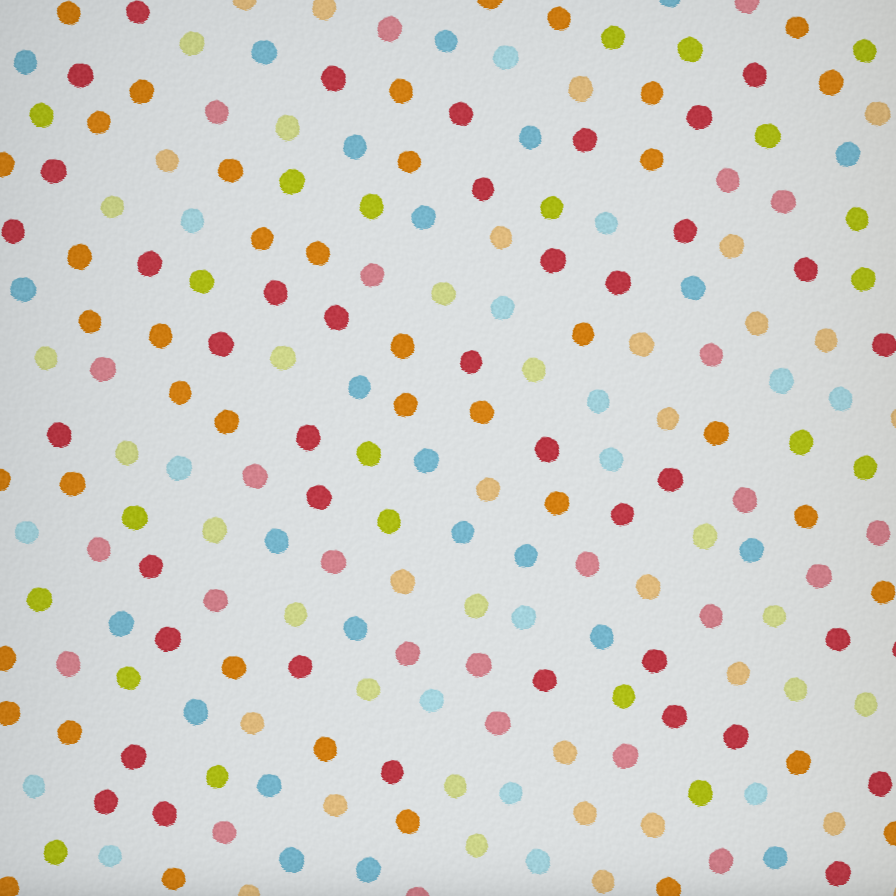
A Shadertoy shader for this pattern:

```glsl
// Hand-painted confetti dots in eight colours on softly lit, embossed paper.
// Dots sit on a jittered, tilted triangular lattice with rough brushed rims;
// the paper relief is a slope taken from cellular noise.

const float SPACING = 0.0755;     // lattice step, in canvas heights
const float DOT_RADIUS = 0.0133;
const float TILT = 0.27;
const float JITTER = 0.32;
const float ROW_HEIGHT = 0.866;

vec2 hash2(vec2 p) {
    vec3 q = fract(p.xyx * vec3(0.1031, 0.1030, 0.0973));
    q += dot(q, q.yzx + 33.33);
    return fract((q.xx + q.yz) * q.zy);
}

mat2 rotation(float angle) {
    float c = cos(angle), s = sin(angle);
    return mat2(c, s, -s, c);
}

// Distance to the nearest scattered point, about 0 to 1
float cellular(vec2 p) {
    vec2 cell = floor(p), f = fract(p);
    float nearest = 2.0;
    for (int y = -1; y <= 1; y++)
    for (int x = -1; x <= 1; x++) {
        vec2 o = vec2(x, y);
        vec2 d = o + hash2(cell + o + 71.0) - f;
        nearest = min(nearest, dot(d, d));
    }
    return sqrt(nearest);
}

// Light falling across a leathery relief, roughly -1 to 1
float emboss(vec2 p, float scale) {
    vec2 warp = 0.3 * sin(p.yx * scale * vec2(0.7, 0.9));
    vec2 q = p * scale + warp;
    return cellular(q + vec2(-0.2, 0.25)) - cellular(q - vec2(-0.2, 0.25));
}

// Bright centre, dimmer towards the sides and the lower edge
vec3 paperColor(vec2 uv) {
    float left = exp(-uv.x * 6.0);
    float right = exp((uv.x - 1.0) * 7.0);
    float top = exp((uv.y - 1.0) * 7.0);
    float bottom = exp(-uv.y * 45.0);
    vec3 shade = vec3(0.868, 0.884, 0.889);
    shade -= 0.075 * left + 0.035 * top + 0.09 * bottom;
    return shade - right * vec3(0.055, 0.065, 0.080);
}

// Hue family 0..3 (orange, red, green, blue), each strong or pale
vec3 paintColor(float family, float tone) {
    vec3 strong = vec3(0.84, 0.50, 0.05), pale = vec3(0.89, 0.74, 0.49);
    float paleShare = 0.36;
    if (family > 2.5) {
        strong = vec3(0.46, 0.72, 0.81); pale = vec3(0.65, 0.84, 0.88);
        paleShare = 0.46;
    } else if (family > 1.5) {
        strong = vec3(0.69, 0.75, 0.06); pale = vec3(0.82, 0.85, 0.54);
        paleShare = 0.5;
    } else if (family > 0.5) {
        strong = vec3(0.75, 0.21, 0.26); pale = vec3(0.84, 0.51, 0.55);
        paleShare = 0.5;
    }
    return mix(strong, pale, step(tone, paleShare));
}

// Neighbours take different families; a fifth slot adds orange or red
float familyOf(vec2 id, vec2 rnd) {
    float slot = mod(id.x + 2.0 * id.y + floor(1.35 * rnd.x), 5.0);
    return slot > 3.5 ? step(0.4, rnd.y) : slot;
}

// Signed distance to a blot with a wavy outline and dry brush streaks
float blotDistance(vec2 d, float radius, float phase) {
    float a = atan(d.y, d.x + 1e-6);
    float wave = 0.035 * sin(2.0 * a + phase) + 0.025 * sin(5.0 * a - 2.0 * phase)
               + 0.018 * sin(11.0 * a + 3.0 * phase);
    float streak = 0.035 * sin(d.y * 2100.0 + phase + 2.0 * sin(d.x * 500.0));
    float lower = smoothstep(0.2, -0.9, d.y / radius);
    return length(d) - radius * (1.0 + wave + streak * (0.5 + lower));
}

void mainImage(out vec4 fragColor, in vec2 fragCoord) {
    vec2 uv = fragCoord / iResolution.xy;
    vec2 p = fragCoord / iResolution.y;
    float soft = max(0.0011, 0.8 / iResolution.y);
    vec3 paper = paperColor(uv);
    vec3 color = paper;
    float mottle = cellular(p * 260.0) - 0.5;

    // Skewed lattice cells around this point
    vec2 q = rotation(TILT) * p / SPACING;
    float row = q.y / ROW_HEIGHT;
    vec2 base = floor(vec2(q.x - 0.5 * row, row) + 0.5);
    for (int y = -1; y <= 1; y++)
    for (int x = -1; x <= 1; x++) {
        vec2 id = base + vec2(x, y);
        vec2 place = hash2(id + 17.0), rnd = hash2(id + 143.0);
        vec2 center = vec2(id.x + 0.5 * id.y, id.y * ROW_HEIGHT) + JITTER * (place - 0.5);
        vec2 d = rotation(-TILT) * (q - center) * SPACING;
        float radius = DOT_RADIUS * mix(0.94, 1.06, rnd.y);
        float dist = blotDistance(d, radius, 6.283 * place.x);

        // Watery paint: mottled, with a slightly denser rim
        vec3 paint = paintColor(familyOf(id, rnd), hash2(id + 311.0).x);
        float rim = smoothstep(-0.004, -0.001, dist);
        paint += 0.07 * mottle + 0.025 * (place.y - 0.5) - 0.025 * rim;
        paint *= paper.g / 0.884;
        color = mix(color, paint, 0.97 * smoothstep(soft, -soft, dist));
    }

    color += 0.018 * emboss(p, 150.0) + 0.010 * emboss(p + 3.7, 260.0);
    fragColor = vec4(clamp(color, 0.0, 1.0), 1.0);
}
```
